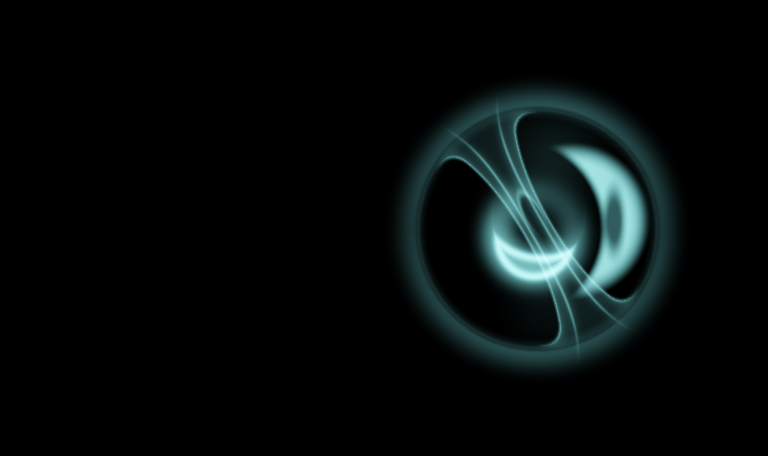
Reproduce this background procedurally as a Shadertoy shader.

```glsl
const float RIM = 1.21;

float bell(float x, float width) {
    return exp(-x * x / (width * width));
}

// Rounded intersection of two distance fields
float smoothMax(float a, float b, float k) {
    float h = max(k - abs(a - b), 0.0) / k;
    return max(a, b) + 0.25 * k * h * h;
}

// Soft light hugging the outside of the sphere
float halo(vec2 p) {
    float r = length(p);
    float poles = 0.7 + 0.3 * abs(p.y) / (r + 0.01);
    float outer = 0.36 * poles * bell(r - RIM, 0.18);
    return mix(0.1 * smoothstep(1.08, 1.19, r), outer, smoothstep(RIM - 0.015, RIM + 0.025, r));
}

// Hourglass sheet and its filaments; axis.x runs across, axis.y along
float hourglass(vec2 p, vec2 axis) {
    float u2 = axis.y * axis.y;
    float across = abs(axis.x);
    float r = length(p);
    float waist = 0.14 + 0.12 * u2 + 0.05 * u2 * u2;
    float lobe = smoothMax(r - 1.16, waist - across, 0.2);
    float inside = 1.0 - smoothstep(RIM - 0.02, RIM + 0.02, r);
    float nearAxis = 1.0 - smoothstep(0.3, 0.62, across);

    float sheet = 0.11 * smoothstep(-0.01, 0.03, lobe) * inside;
    float edge = 0.55 * bell(lobe, 0.014) + 0.3 * exp(-max(lobe, 0.0) / 0.06) * step(0.0, lobe);
    float light = sheet + edge * nearAxis * inside;

    float strand = across - (0.075 + 0.03 * u2 + 0.055 * u2 * u2);
    float fade = 1.0 - smoothstep(0.75, 1.4, abs(axis.y));
    light += fade * (0.6 * bell(strand, 0.014) + 0.13 * bell(strand, 0.05));
    return light;
}

// Teal ring around the dark centre, brighter below
float core(vec2 p) {
    vec2 q = p - vec2(-0.02, -0.03);
    float r = length(q);
    float lower = 0.5 - 0.5 * (0.85 * q.y + 0.5 * q.x) / (r + 0.01);
    return (0.25 + 0.65 * lower) * bell(r - 0.37, 0.16);
}

// Small upturned crescent with a glowing outline
float smile(vec2 p) {
    float d = max(length(p - vec2(-0.03, -0.11)) - 0.39,
                  0.66 - length(p - vec2(0.05, 0.39)));
    float fill = 0.3 * (1.0 - smoothstep(-0.03, 0.02, d));
    return fill + 1.9 * bell(d + 0.025, 0.04) + 0.3 * bell(d, 0.12);
}

// Large crescent on the right, crisp inside and soft outside
float crescent(vec2 p) {
    float inner = length(p - vec2(-0.25, 0.0)) - 0.89;
    float outer = 0.76 - length(p - vec2(0.34, 0.08));
    float body = smoothstep(-0.03, 0.08, inner) * smoothstep(-0.04, 0.2, outer);
    float hollow = length((p - vec2(0.76, 0.08)) / vec2(0.11, 0.36));
    float shade = mix(0.22, 1.0, smoothstep(0.45, 1.35, hollow));
    return 2.1 * body * shade;
}

void mainImage(out vec4 fragColor, in vec2 fragCoord) {
    vec2 p = (fragCoord - 0.5 * iResolution.xy) / iResolution.y * 4.54;
    p -= vec2(1.53, -0.01);
    vec2 axis = vec2(dot(p, vec2(0.866, 0.5)), dot(p, vec2(-0.5, 0.866)));

    // Faint haze in the lobes, above and below the core
    float haze = 0.13 * bell(length(p - vec2(0.15, 0.7)), 0.45)
               + 0.07 * bell(length(p - vec2(0.1, -0.75)), 0.4);
    float light = halo(p) + haze + core(p) + crescent(p);

    // Dark eye in the middle with a thin bright loop
    vec2 eye = (axis - vec2(0.03, 0.13)) / vec2(0.085, 0.27);
    float loopDist = (length(eye) - 1.0) * 0.085;
    light *= mix(0.12, 1.0, smoothstep(-0.03, 0.01, loopDist));
    light += 0.4 * bell(loopDist, 0.013) * smoothstep(-0.9, 0.4, eye.y);

    light += hourglass(p, axis) + smile(p);
    vec3 tint = vec3(0.48, 1.0, 1.01);
    fragColor = vec4(1.0 - exp(-max(light - 0.012, 0.0) * tint), 1.0);
}
```
